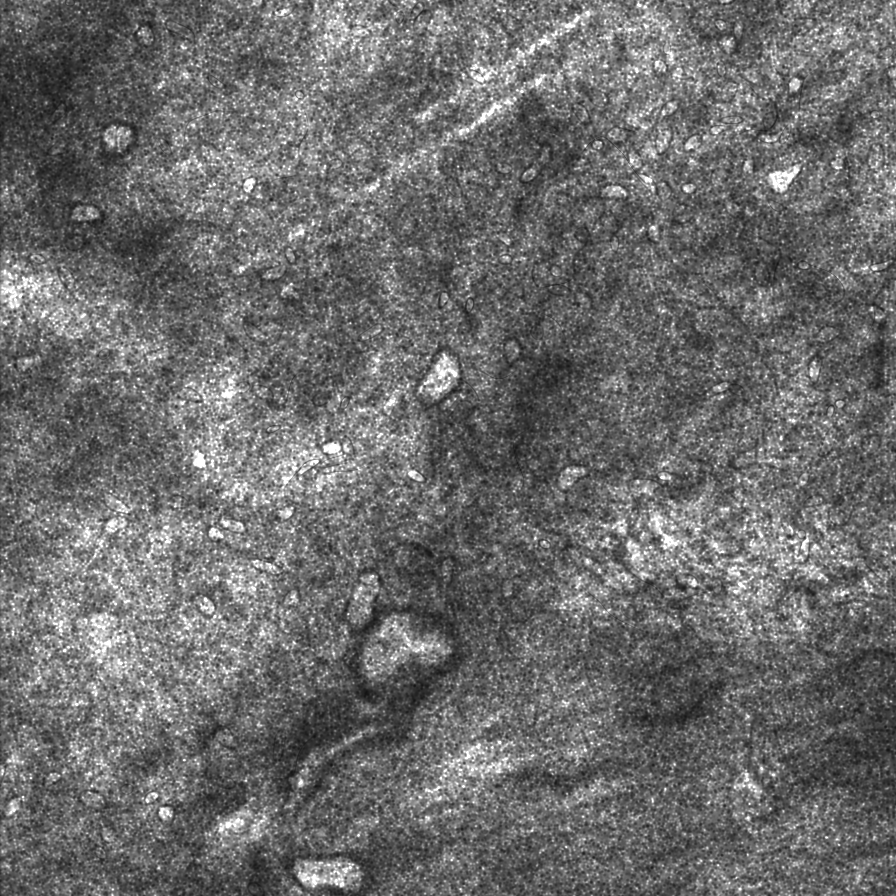
A Shadertoy shader for this texture:

```glsl
// Grey micrograph of folded tissue: fibres, small round cells, two pale scratches.
// Every layer adds to a log-brightness "tone"; its exponential gives the
// skewed grey range. All noise is cellular, warped by layered sines.

vec3 hash(vec2 c) {
    vec3 q = fract(c.xyx * vec3(.1031, .1030, .0973));
    q += dot(q, q.yxz + 33.33);
    return fract((q.xxy + q.yzz) * q.zyx);
}

// Turns a vector into a frame whose x axis lies at the given angle
mat2 turn(float angle) {
    float c = cos(angle), s = sin(angle);
    return mat2(c, -s, s, c);
}

// Cellular noise from soft random dots, about unit deviation
float dots(vec2 p) {
    vec2 cell = floor(p);
    float sum = 0.;
    for (int j = -1; j <= 1; j++)
    for (int i = -1; i <= 1; i++) {
        vec2 c = cell + vec2(i, j);
        vec3 h = hash(c);
        vec2 d = p - c - h.xy;
        float f = max(0., 1. - dot(d, d));
        sum += (h.z * 2. - 1.) * f * f * f;
    }
    return sum * 2.5;
}

// Soft elliptical region
float pool(vec2 p, vec2 centre, vec2 size, float angle) {
    vec2 q = turn(angle) * (p - centre) / size;
    return exp(-dot(q, q));
}

// Tone of a body with radius 1: pale core, thin dark wall
float bodyTone(float r, float light, float wall) {
    float ring = (r - 1.12) / .17;
    return light * (1. - smoothstep(.65, 1.05, r)) - wall * exp(-ring * ring);
}

float largeBody(vec2 p, vec2 centre, vec2 size, float angle, float light) {
    return bodyTone(length(turn(angle) * (p - centre) / size), light, .5);
}

// Scattered small cells; density is the chance that a grid cell holds one
float smallCells(vec2 p, float density) {
    vec2 cell = floor(p);
    float tone = 0.;
    for (int j = -1; j <= 1; j++)
    for (int i = -1; i <= 1; i++) {
        vec2 c = cell + vec2(i, j);
        vec3 h = hash(c + 71.), k = hash(c + 137.);
        vec2 d = turn(k.x * 6.28) * (p - c - .2 - .6 * h.xy) * vec2(1., 1.35);
        float r = length(d) / mix(.25, .46, k.y);
        float present = smoothstep(-.05, .05, density - h.z);
        tone += present * bodyTone(r, mix(-.1, .65, k.z), .35);
    }
    return tone;
}

float scratch(vec2 p, vec2 a, vec2 b, float width) {
    vec2 ab = b - a;
    float t = clamp(dot(p - a, ab) / dot(ab, ab), 0., 1.);
    float d = length(p - a - ab * t) / width;
    return exp(-d * d) * (.6 + .4 * t);
}

void mainImage(out vec4 fragColor, in vec2 fragCoord) {
    vec2 uv = fragCoord / iResolution.xy;

    // Layered sines bend the tissue
    vec2 p = uv + .012 * sin(uv.yx * vec2(17., 13.) + vec2(1., 4.))
                + .006 * sin(uv.yx * vec2(41., 37.) + uv * 23.);
    p += .004 * vec2(dots(uv * 31.), dots(uv * 31. + 50.));

    // Regions of different texture
    float fibrous = smoothstep(.3, .16, uv.y - .08 * uv.x) * smoothstep(.3, .48, uv.x);
    float granular = pool(p, vec2(.82, .37), vec2(.26, .09), -.25)
                   + pool(p, vec2(.88, .56), vec2(.025, .07), -.1)
                   + pool(p, vec2(.84, .13), vec2(.04, .05), .3);
    float clusters = pool(uv, vec2(.84, .86), vec2(.14, .12), .5)
                   + pool(uv, vec2(.55, .66), vec2(.06, .05), 0.);

    // Broad light and dark areas
    float tone = .09 * dots(p * 7.) + .08 * dots(p * 14. + 9.);
    tone += .42 * pool(p, vec2(.46, .94), vec2(.26, .12), .6);
    tone += .38 * pool(p, vec2(.14, .32), vec2(.22, .10), .95);
    tone += .45 * pool(p, vec2(.01, .65), vec2(.08, .05), .3);
    tone += .18 * pool(p, vec2(.57, .14), vec2(.14, .07), .3);
    tone += .30 * granular + .12 * clusters;
    tone -= .32 * pool(p, vec2(.06, .92), vec2(.11, .15), 0.);
    tone -= .45 * pool(p, vec2(.14, .71), vec2(.08, .03), -.2);
    tone -= .28 * pool(p, vec2(.57, .50), vec2(.20, .06), 1.1);
    tone -= .20 * pool(p, vec2(.90, .12), vec2(.25, .14), 0.);
    tone -= .70 * pool(p, vec2(.975, .59), vec2(.012, .045), .1);

    // Fibres: diagonal in most places, flatter and finer at lower right
    vec2 diagonal = turn(.85) * p, flatter = turn(.33) * p;
    float mottle = .10 * dots(diagonal * vec2(24., 46.)) + .09 * dots(p * 75.);
    float strands = .10 * dots(flatter * vec2(9., 60.)) + .07 * dots(flatter * vec2(25., 130.));
    tone += mix(mottle, strands, fibrous);
    tone += granular * .26 * dots(turn(-.4) * p * vec2(80., 130.));

    // Thin dark membranes along the zero lines of the noise
    float line = 1. - smoothstep(.0, .16, abs(dots(p * 21. + 30.)));
    tone -= .38 * line * smoothstep(.1, 1.2, dots(p * 11. + 80.)) * (1. - fibrous);

    // Curved fold at the bottom
    vec2 fold = p - vec2(.49, .02);
    float radius = length(fold), bearing = atan(fold.y, -fold.x);
    float arc = exp(-pow((radius - .205) / .045, 2.)) * smoothstep(1.9, 1.3, bearing)
              * smoothstep(-.3, .2, bearing);
    tone += arc * (.28 * dots(vec2(bearing * 4., radius * 75.)) - .32);

    // Small cells, then the few large bodies
    tone += smallCells(p * 38., .12 + .55 * clusters) * (1. - .85 * fibrous);
    tone += largeBody(p, vec2(.445, .265), vec2(.050, .042), .4, .42);
    tone += largeBody(p, vec2(.408, .33), vec2(.019, .027), -.3, .35);
    tone += largeBody(p, vec2(.482, .57), vec2(.019, .034), -.15, .60);
    tone += largeBody(p, vec2(.475, .37), vec2(.022, .019), 0., .10);
    tone += largeBody(p, vec2(.132, .832), vec2(.026, .018), .7, .55);
    tone += largeBody(p, vec2(.112, .752), vec2(.014, .012), 0., .55);
    tone += largeBody(p, vec2(.375, .035), vec2(.042, .020), -.25, .55);

    // Pale scratches, broken up by the grain
    float scratches = scratch(uv, vec2(.27, .70), vec2(.605, .911), .0055)
                    + scratch(uv, vec2(.47, .87), vec2(.665, .99), .0055)
                    + .8 * scratch(uv, vec2(.455, .40), vec2(.488, .455), .007);
    tone += scratches * (.6 + .15 * dots(uv * 110.));

    // Speckle grain
    tone += .22 * dots(uv * 350.) + .12 * dots(uv * 190. + 17.);

    fragColor = vec4(vec3(min(.375 * exp(tone), 1.)), 1.);
}
```
